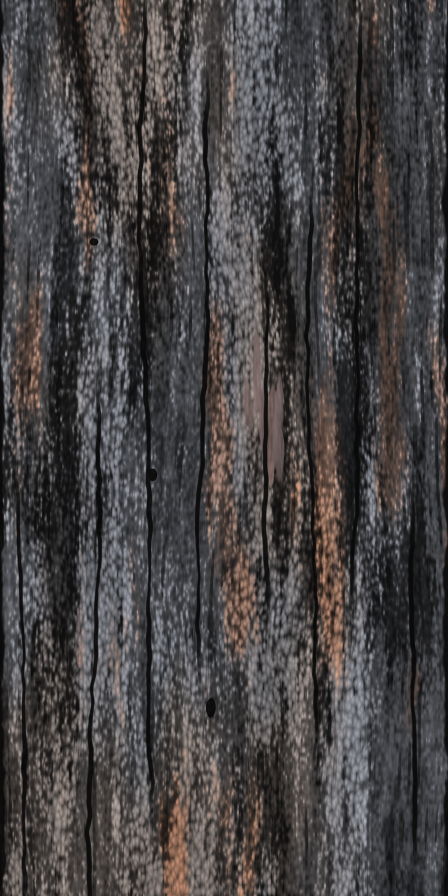
Reproduce this texture procedurally as a Shadertoy shader.

```glsl
// Weathered dark timber: vertical fibres, pale flaking, brown stains and long cracks.

const vec3 COOL_GREY = vec3(0.97, 0.99, 1.05);
const vec3 WARM_GREY = vec3(1.07, 0.99, 0.95);
const vec3 BROWN_TINT = vec3(1.30, 0.96, 0.76);
const vec3 BARE_WOOD = vec3(0.47, 0.33, 0.26);
const vec3 CRACK_BLACK = vec3(0.035, 0.032, 0.032);

float hash(vec2 p) {
    vec3 q = fract(p.xyx * 0.1031);
    q += dot(q, q.yzx + 33.33);
    return fract((q.x + q.y) * q.z);
}

float valueNoise(vec2 p) {
    vec2 i = floor(p), f = fract(p);
    f = f * f * (3.0 - 2.0 * f);
    float low = mix(hash(i), hash(i + vec2(1, 0)), f.x);
    float high = mix(hash(i + vec2(0, 1)), hash(i + vec2(1, 1)), f.x);
    return mix(low, high, f.y);
}

float layeredNoise(vec2 p, float gain) {
    float sum = 0.0, weight = 1.0, total = 0.0;
    for (int i = 0; i < 4; i++) {
        sum += weight * valueNoise(p);
        total += weight;
        weight *= gain;
        p = p * 2.03 + 17.3;
    }
    return sum / total;
}

// Distance to the nearest scattered cell centre.
float cellular(vec2 p) {
    vec2 i = floor(p), f = fract(p);
    float nearest = 2.0;
    for (int y = -1; y <= 1; y++)
    for (int x = -1; x <= 1; x++) {
        vec2 o = vec2(x, y);
        vec2 centre = o + vec2(hash(i + o), hash(i + o + 71.7));
        nearest = min(nearest, length(centre - f));
    }
    return nearest;
}

float bend(float y, float phase, float amount) {
    return amount * (sin(2.3 * y + phase) + 0.45 * sin(6.1 * y + 2.0 * phase)
        + 0.12 * sin(23.0 * y + 3.0 * phase));
}

// Long split whose width swells and tapers to its ends.
float crack(vec2 p, float seed, float x, float pixel) {
    float start = -0.5 + 1.3 * hash(vec2(seed, 3.0));
    float end = start + 0.8 + 1.3 * hash(vec2(seed, 9.0));
    float taper = smoothstep(start, start + 0.25, p.y) * (1.0 - smoothstep(end - 0.25, end, p.y));
    float jag = 0.006 * (valueNoise(vec2(seed * 7.0, p.y * 28.0)) - 0.5);
    float d = abs(p.x - x - bend(p.y, seed * 2.4, 0.011) - jag);
    float width = 0.0030 * taper * (0.35 + valueNoise(vec2(seed, p.y * 7.0)));
    return taper * (1.0 - smoothstep(width, width + 1.2 * pixel + 0.001, d));
}

// Tall torn chip with a ragged outline.
float chip(vec2 p, vec2 centre, vec2 size, float ragged) {
    vec2 q = (p - centre) / size;
    return 1.0 - smoothstep(0.85, 1.1, length(q) + 1.7 * (ragged - 0.5));
}

void mainImage(out vec4 fragColor, in vec2 fragCoord) {
    float pixel = 1.0 / iResolution.x;
    vec2 p = fragCoord * pixel;
    vec2 grain = p + vec2(bend(p.y, 4.0 * p.x, 0.010), 0.0);

    // Fibres, fine grit and broad weathering
    float broad = layeredNoise(grain * vec2(8.0, 1.3), 0.5);
    float fibre = layeredNoise(grain * vec2(48.0, 4.5) + 9.0, 0.75);
    float grit = valueNoise(grain * vec2(190.0, 95.0));
    float flake = 1.0 - cellular(grain * vec2(105.0, 48.0));
    float tone = 0.248 + 0.20 * (broad - 0.5) + 0.32 * (fibre - 0.5)
        + 0.13 * (grit - 0.5) + 0.10 * (flake - 0.55);

    // Pale flaking and soot-dark streaks
    float ragged = 0.6 * (fibre - 0.5) + 0.16 * (grit - 0.5) + 0.25 * (flake - 0.55);
    float pale = smoothstep(0.48, 0.72, layeredNoise(grain * vec2(9.0, 1.7) + 31.0, 0.6) + ragged);
    float soot = smoothstep(0.53, 0.72, layeredNoise(grain * vec2(13.0, 1.5) + 57.0, 0.55) - 0.5 * ragged);
    tone += pale * (0.10 + 0.20 * (flake - 0.3));
    tone *= 1.0 - 0.55 * soot;

    // Short checks between the fibres
    float checks = smoothstep(0.70, 0.84, valueNoise(grain * vec2(95.0, 7.0) + 83.0));
    tone *= 1.0 - 0.42 * checks * (1.0 - 0.5 * pale);

    // Cool and warm greys, then brown stains
    float warmth = smoothstep(0.35, 0.62, layeredNoise(grain * vec2(5.0, 1.1) + 12.0, 0.5));
    float stain = smoothstep(0.57, 0.75, layeredNoise(grain * vec2(15.0, 1.8) + 75.0, 0.6) + 0.3 * ragged);
    vec3 color = max(tone, 0.06) * mix(COOL_GREY, WARM_GREY, warmth);
    color *= mix(vec3(1.0), BROWN_TINT, 0.75 * stain);

    // Bare wood chips clustered near the middle
    float tear = layeredNoise(grain * vec2(36.0, 7.0) + 22.0, 0.6);
    for (int i = 0; i < 5; i++) {
        float k = float(i);
        vec2 centre = vec2(0.555 + 0.017 * k, 1.02 + 0.27 * hash(vec2(k, 5.0)));
        vec2 size = vec2(0.013, 0.06 + 0.05 * hash(vec2(k, 8.0)));
        vec3 wood = mix(BARE_WOOD, vec3(0.43, 0.37, 0.37), hash(vec2(k, 2.0)));
        color = mix(color, wood * (0.55 + 0.9 * fibre), 0.85 * chip(p, centre, size, tear));
    }

    // Long cracks and small worm holes
    float gap = 0.0;
    for (int i = 0; i < 8; i++) {
        float k = float(i);
        gap = max(gap, crack(p, k + 1.0, (k + 0.2 + 0.6 * hash(vec2(k, 14.0))) / 8.0, pixel));
    }
    for (int i = 0; i < 3; i++) {
        float k = float(i);
        vec2 hole = vec2(0.21 + 0.13 * k, 1.46 - 0.52 * k);
        gap = max(gap, chip(p, hole, vec2(0.011, 0.009 + 0.006 * k), 0.35 + 0.3 * fibre));
    }

    // Broken dark rims at both sides
    float rim = min(p.x, 1.0 - p.x) - 0.022 * (layeredNoise(vec2(p.x * 9.0, p.y * 11.0), 0.6) - 0.35);
    gap = max(gap, 1.0 - smoothstep(0.0, 0.005 + pixel, rim));
    fragColor = vec4(mix(color, CRACK_BLACK, 0.92 * gap), 1.0);
}
```
